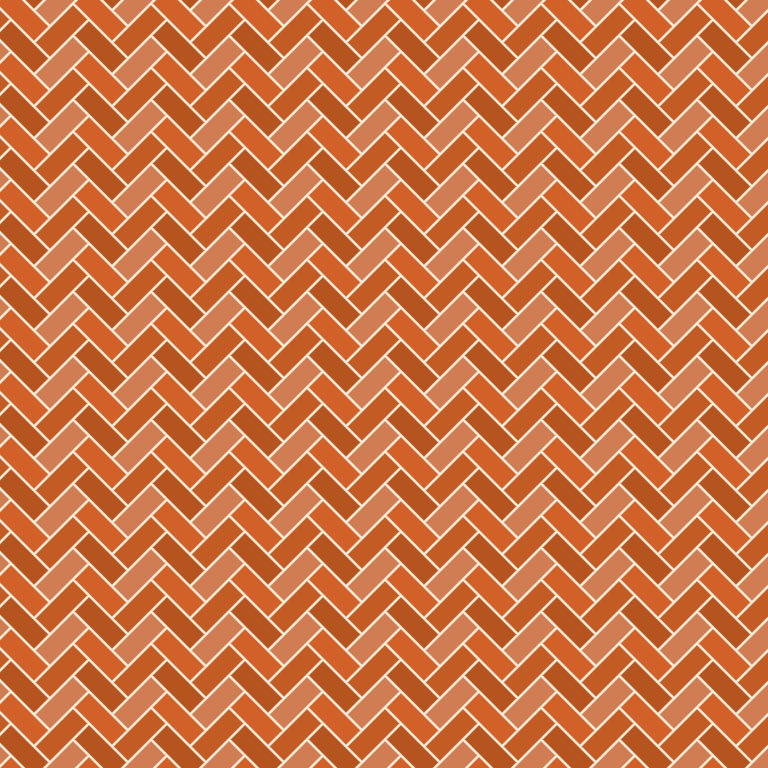
Give the GLSL for this pattern, as a three.js fragment shader.

```glsl
// Diagonal herringbone of terracotta bricks in four tones with thin cream joints.

#define PERIOD vec2(0.10156, 0.08333)  // size of one four-brick repeat
#define ORIGIN vec2(0.0801, 0.9180)    // centre of one pale brick
#define JOINT 0.0032                   // width of the mortar lines
#define SOFT 0.0011                    // half width of the smoothed edge
#define MORTAR vec3(0.99, 0.94, 0.87)
#define PALE vec3(0.82, 0.49, 0.33)
#define RUST vec3(0.76, 0.36, 0.14)
#define ORANGE vec3(0.82, 0.38, 0.16)
#define BROWN vec3(0.71, 0.33, 0.12)

varying vec2 vUv;

// Coverage of one repeated brick; offset is in repeats, slope is +1 or -1.
float brick(vec2 p, vec2 offset, float slope) {
  vec2 q = (fract(p / PERIOD - offset + 0.5) - 0.5) * PERIOD;
  vec2 local = vec2(q.x + slope * q.y, q.y - slope * q.x) * sqrt(0.5);
  // Length and width that make the bricks interlock at 45 degrees
  vec2 halfSize = PERIOD * vec2(0.25, 0.125) * sqrt(2.0) - 0.5 * JOINT;
  vec2 d = abs(local) - halfSize;
  return 1.0 - smoothstep(-SOFT, SOFT, max(d.x, d.y));
}

void main() {
  vec2 p = vUv - ORIGIN;
  vec3 color = MORTAR;

  // Bricks rising to the right
  color = mix(color, PALE, brick(p, vec2(0.0, 0.0), 1.0));
  color = mix(color, RUST, brick(p, vec2(0.0, 0.5), 1.0));

  // Bricks falling to the right
  color = mix(color, ORANGE, brick(p, vec2(0.5, -0.25), -1.0));
  color = mix(color, BROWN, brick(p, vec2(0.5, 0.25), -1.0));

  gl_FragColor = vec4(color, 1.0);
}
```
